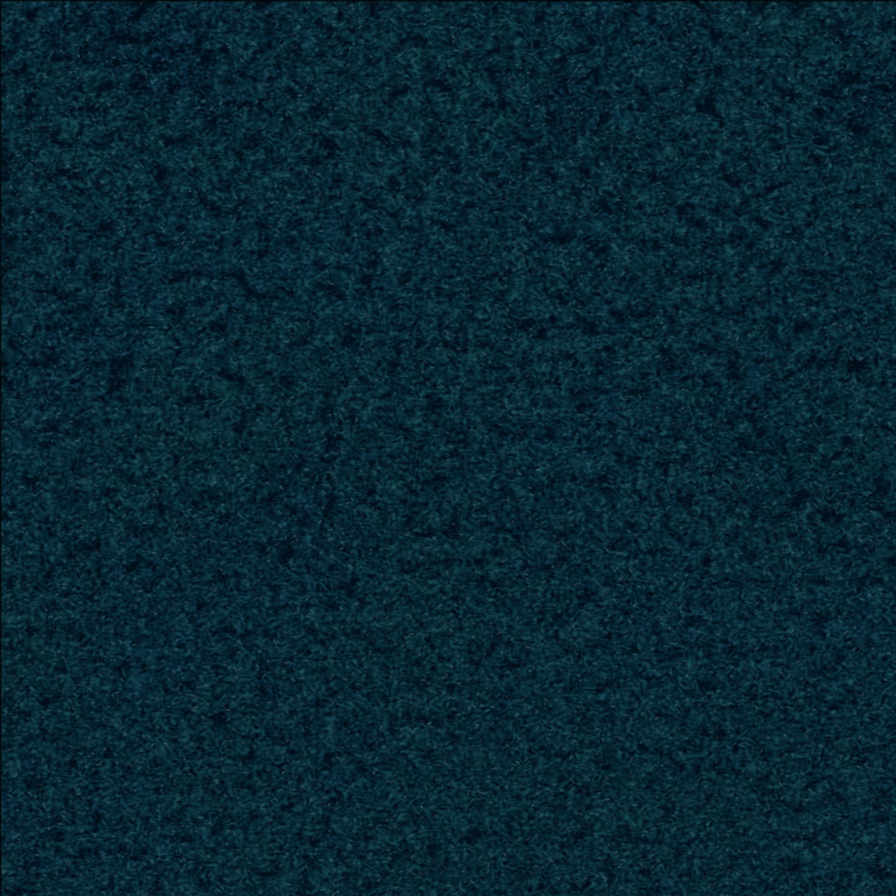
Reproduce this texture procedurally as a Shadertoy shader.

```glsl
// Dark teal plush fabric: soft clumped pile, shadowed pits and tiny glinting fibres.

const vec3 SHADOW_TEAL = vec3(0.002, 0.050, 0.095);
const vec3 BODY_TEAL   = vec3(0.022, 0.146, 0.195);
const vec3 LIT_TEAL    = vec3(0.075, 0.255, 0.300);
const vec3 GLINT_COLOR = vec3(0.300, 0.430, 0.460);

vec2 hash22(vec2 p) {
    vec3 q = fract(vec3(p.xyx) * vec3(0.1031, 0.1030, 0.0973));
    q += dot(q, q.yzx + 33.33);
    return fract((q.xx + q.yz) * q.zy);
}

float cornerSlope(vec2 cell, vec2 offset, float seed) {
    return dot(hash22(cell + seed) * 2.0 - 1.0, offset);
}

// Gradient noise, roughly -0.6 to 0.6
float noise(vec2 p, float seed) {
    vec2 i = floor(p), f = p - i;
    vec2 u = f * f * f * (f * (f * 6.0 - 15.0) + 10.0);
    vec2 e = vec2(1.0, 0.0);
    float low  = mix(cornerSlope(i, f, seed), cornerSlope(i + e, f - e, seed), u.x);
    float high = mix(cornerSlope(i + e.yx, f - e.yx, seed),
                     cornerSlope(i + 1.0, f - 1.0, seed), u.x);
    return mix(low, high, u.y);
}

// Irregular clumps, a little wider than tall
float pileClumps(vec2 uv, float scale) {
    vec2 warp = vec2(noise(uv * scale * 0.8, 11.0), noise(uv * scale * 0.8, 23.0));
    vec2 p = uv * vec2(0.88, 1.1) * scale + warp * 0.6;
    return 0.58 * noise(p, 37.0) + 0.42 * noise(p * 1.9, 41.0);
}

// Fine strands with a slightly wandering lean
float fibreGrain(vec2 uv) {
    vec2 lean = vec2(noise(uv * 45.0, 53.0), noise(uv * 45.0, 59.0)) * 0.007;
    vec2 p = uv + lean;
    return 0.42 * noise(p * vec2(115.0, 150.0), 61.0)
         + 0.62 * noise(p * vec2(205.0, 265.0), 67.0);
}

float strokeDistance(vec2 p, vec2 halfStroke) {
    float along = clamp(dot(p, halfStroke) / dot(halfStroke, halfStroke), -1.0, 1.0);
    return length(p - halfStroke * along);
}

// Short bright strands scattered one per cell, in random directions
float glints(vec2 uv, float cells, float density, float seed, float pixel) {
    vec2 p = uv * cells, home = floor(p);
    float light = 0.0;
    for (int y = -1; y <= 1; y++)
    for (int x = -1; x <= 1; x++) {
        vec2 cell = home + vec2(x, y);
        vec2 place = hash22(cell + seed);
        vec2 look = hash22(cell + seed + 71.0);
        float angle = (look.x - 0.5) * 2.2;
        vec2 halfStroke = vec2(cos(angle), sin(angle)) * mix(0.05, 0.20, look.y);
        float d = strokeDistance(p - cell - place, halfStroke) / cells;
        float soft = 0.0013 + pixel * 0.5;
        float shown = step(fract(look.x * 7.0 + place.y * 5.0), density);
        float strength = mix(0.35, 1.0, fract(place.x * 9.0));
        light = max(light, shown * strength * (1.0 - smoothstep(0.0002, 0.0002 + soft, d)));
    }
    return light;
}

vec3 pileColor(float tone) {
    vec3 dark = mix(SHADOW_TEAL, BODY_TEAL, clamp(tone * 2.0, 0.0, 1.0));
    return mix(dark, LIT_TEAL, clamp(tone * 2.0 - 1.0, 0.0, 1.25));
}

void mainImage(out vec4 fragColor, in vec2 fragCoord) {
    vec2 uv = fragCoord / iResolution.y;
    vec2 frame = fragCoord / iResolution.xy;
    float pixel = 1.0 / iResolution.y;

    // Pile relief: slightly deeper towards the top
    float height = smoothstep(0.1, 0.9, frame.y);
    float clumps = pileClumps(uv, 48.0) * mix(0.8, 1.1, height);
    float pits = smoothstep(0.08, 0.32, -clumps);

    // Broad brushed patches, with darker ones in the upper part
    float patches = noise(uv * vec2(4.0, 6.0), 83.0) + 0.5 * noise(uv * vec2(9.0, 13.0), 89.0);
    float bruises = height * smoothstep(0.15, 0.45, -patches);

    float tone = 0.485 + 0.78 * clumps + 1.3 * fibreGrain(uv) * (1.0 - 0.4 * pits)
               + 0.05 * patches - 0.16 * pits - 0.09 * bruises;
    vec3 color = pileColor(tone);

    // Drift between greener and bluer teal
    float hue = 0.6 * noise(uv * 5.0, 97.0) + 0.8 * noise(uv * 42.0, 101.0) - 0.3 * bruises;
    color += vec3(0.0, 0.012, -0.024) * hue * smoothstep(0.0, 0.5, tone);

    // Glinting strands, fewer inside the pits
    float sparkle = max(glints(uv, 110.0, 0.32, 103.0, pixel),
                        0.6 * glints(uv, 160.0, 0.30, 107.0, pixel));
    color = mix(color, GLINT_COLOR, 0.46 * sparkle * (1.0 - 0.5 * pits));

    // Thin dark line along the left and top edges
    float edge = min(frame.x, 1.0 - frame.y);
    color *= mix(0.3, 1.0, smoothstep(0.0005, 0.0025, edge));

    fragColor = vec4(max(color, 0.0), 1.0);
}
```
